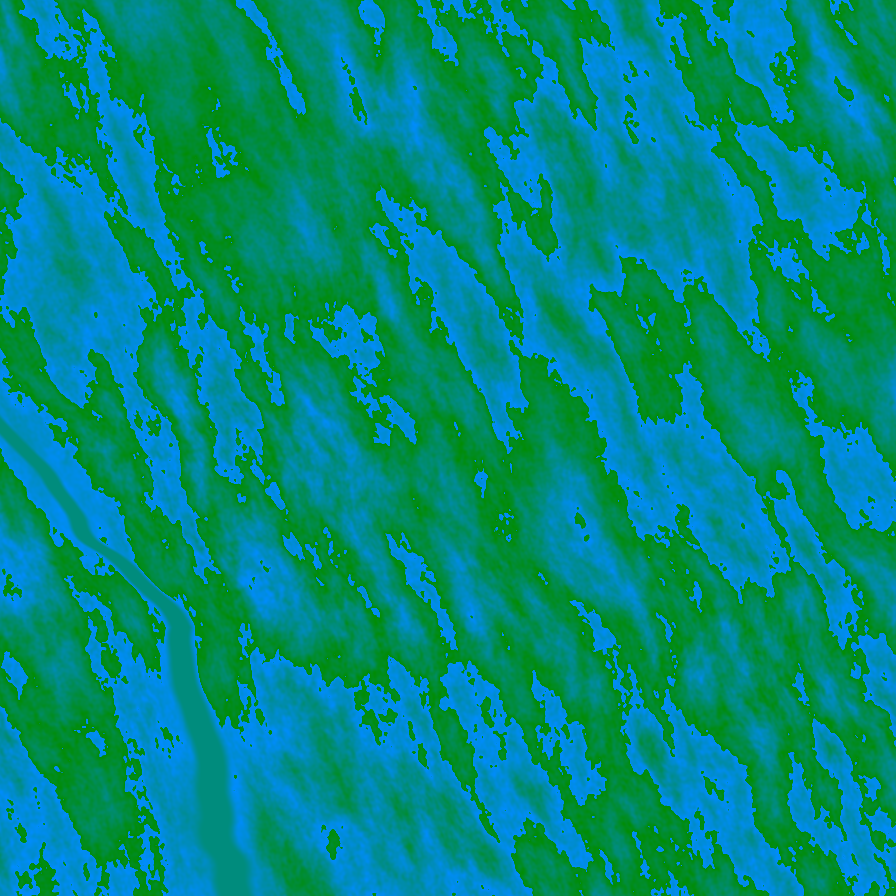
Write a Shadertoy shader that draws this texture.

```glsl
vec2 hash2(vec2 p) {
    vec2 k = vec2(dot(p, vec2(127.1, 311.7)), dot(p, vec2(269.5, 183.3)));
    return fract(sin(k) * 43758.5453) * 2.0 - 1.0;
}

float gradientNoise(vec2 p) {
    vec2 i = floor(p), f = fract(p);
    vec2 u = f * f * f * (f * (f * 6.0 - 15.0) + 10.0);
    vec2 e = vec2(1.0, 0.0);
    float low = mix(dot(hash2(i), f), dot(hash2(i + e), f - e), u.x);
    float high = mix(dot(hash2(i + e.yx), f - e.yx), dot(hash2(i + 1.0), f - 1.0), u.x);
    return mix(low, high, u.y);
}

// Octaves stretched along the slope, rounder as they get finer
float streaks(vec2 q) {
    vec2 frequency = vec2(16.0, 4.0);
    float sum = 0.0, amplitude = 1.1;
    for (int i = 0; i < 5; i++) {
        sum += amplitude * gradientNoise(q * frequency + float(i) * 17.3);
        frequency *= vec2(1.9, 2.4);
        amplitude *= 0.63;
    }
    return sum;
}

float terrain(vec2 uv) {
    vec2 q = vec2(dot(uv, vec2(0.92, 0.4)), dot(uv, vec2(-0.4, 0.92)));
    q.x += 0.025 * gradientNoise(uv * 6.0 + 3.7);
    float broad = 1.0 * gradientNoise(uv * 3.0 + 8.4);
    float strength = 1.0 + 0.9 * gradientNoise(uv * 2.2 + 31.0);
    float grain = 0.12 * gradientNoise(uv * 190.0);
    return 0.09 + broad + strength * streaks(q) + grain;
}

// A smooth channel winding down the lower left, with flattened banks
float carveChannel(float height, vec2 uv) {
    float center = 0.26 - 0.2 * uv.y - 0.64 * max(uv.y - 0.3, 0.0);
    center += 0.035 * gradientNoise(vec2(uv.y * 11.0, 5.5));
    center += 0.012 * gradientNoise(vec2(uv.y * 32.0, 9.5));
    float d = 0.85 * abs(uv.x - center);
    float width = mix(0.019, 0.009, smoothstep(0.0, 0.45, uv.y));
    float bank = exp(-d * d / 0.0012);
    height = mix(height, -0.2, 0.7 * bank);
    return mix(height, -0.52, 1.0 - smoothstep(width * 0.6, width * 1.3, d));
}

void mainImage(out vec4 fragColor, in vec2 fragCoord) {
    vec2 uv = fragCoord / iResolution.y;
    float height = carveChannel(terrain(uv), uv);

    // Wrap the height, softening the jump over half a pixel
    float level = fract(height);
    float edge = clamp(0.5 * fwidth(height), 0.001, 0.04);
    level *= 1.0 - smoothstep(1.0 - edge, 1.0, level);

    fragColor = vec4(0.0, 0.55, 0.02 + 0.98 * level, 1.0);
}
```
